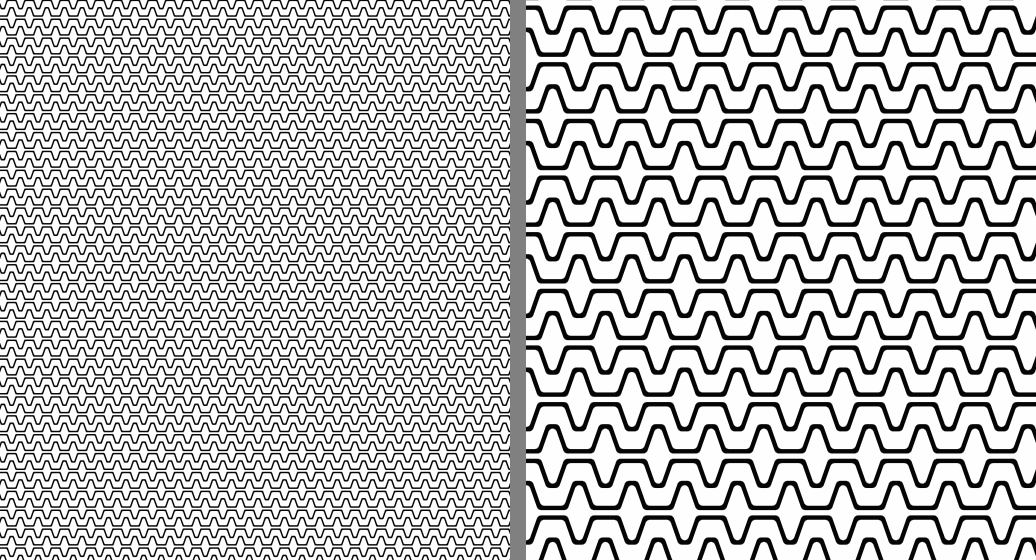
Left: the whole. Right: its middle third, enlarged.
Give the GLSL for this pattern, as a Shadertoy shader.

```glsl
const vec2 CELL = vec2(24.14, 25.9);

float smoothMin(float a, float b, float k) {
    float h = max(k - abs(a - b), 0.0) / k;
    return min(a, b) - 0.25 * k * h * h;
}

// Signed distance to a wave with wide crests at y = 0 and narrow troughs, y down
float waveDistance(float x, float y) {
    x = abs(mod(x + 0.5 * CELL.x, CELL.x) - 0.5 * CELL.x);
    float slope = dot(vec2(x - 8.0, y - 5.7), normalize(vec2(11.4, -4.0)));
    float trough = smoothMin(slope, 11.4 - y, 1.6);
    return -smoothMin(y, -trough, 1.6);
}

void mainImage(out vec4 fragColor, in vec2 fragCoord) {
    // The canvas is 768 units high, measured down from the top
    float pixel = 768.0 / iResolution.y;
    vec2 p = vec2(fragCoord.x, iResolution.y - fragCoord.y) * pixel;

    // Alternate rows slide by half a period, closing hexagonal cells between them
    float rowY = p.y + 2.1;
    float row = floor(rowY / CELL.y);
    float x = p.x - 16.0 + 0.5 * CELL.x * mod(row, 2.0);
    float y = rowY - row * CELL.y - 2.6;

    // Each row nests a wave above its upside-down twin, half a period along
    float upper = abs(waveDistance(x, y));
    float lower = abs(waveDistance(x + 0.5 * CELL.x, 21.5 - y));
    float line = min(upper, lower);

    float ink = clamp(0.5 + (1.0 - line) / pixel, 0.0, 1.0);
    fragColor = vec4(mix(vec3(0.995), vec3(0.02), ink), 1.0);
}
```
